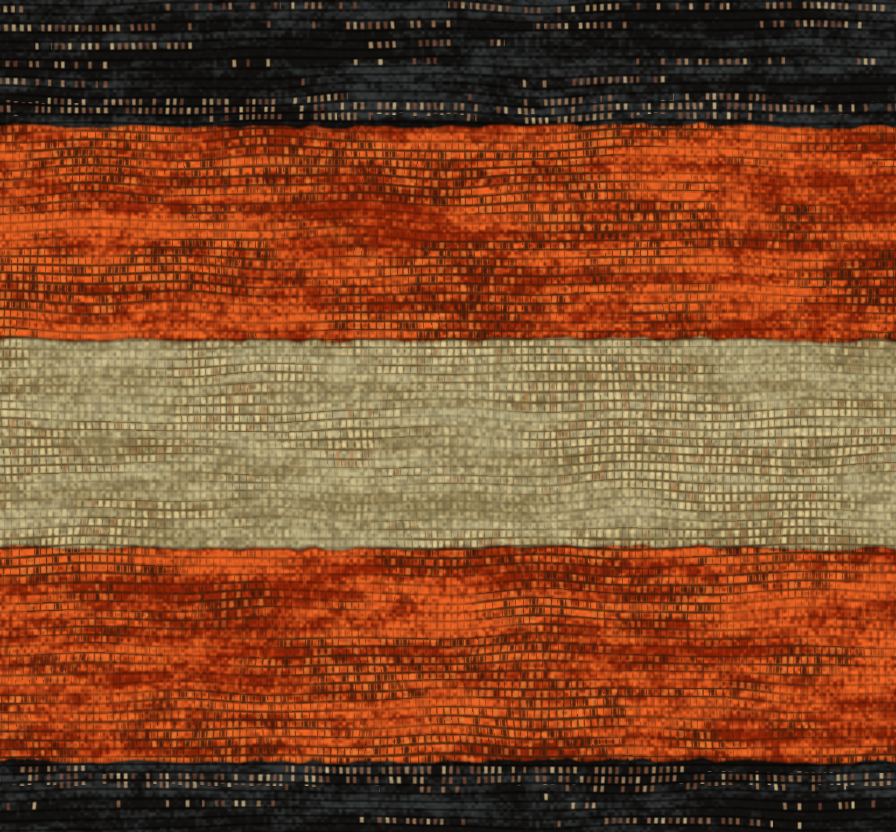
This texture is drawn by a WebGL 1 fragment shader. Its source:

```glsl
precision highp float;
// Woven chenille cloth with wide black, orange and sand stripes.

uniform vec2 u_resolution;

float hash(vec2 p) {
  vec3 q = fract(vec3(p.xyx) * 0.1031);
  q += dot(q, q.yzx + 33.33);
  return fract((q.x + q.y) * q.z);
}

float noise(vec2 p) {
  vec2 i = floor(p), f = fract(p);
  f = f * f * (3.0 - 2.0 * f);
  return mix(mix(hash(i), hash(i + vec2(1.0, 0.0)), f.x),
             mix(hash(i + vec2(0.0, 1.0)), hash(i + 1.0), f.x), f.y);
}

// Soft-edged stripe between two heights
float stripe(float y, float low, float high) {
  return smoothstep(low - 0.002, low + 0.002, y)
       * (1.0 - smoothstep(high - 0.002, high + 0.002, y));
}

// Soft bump centred in a unit cell
float bump(float x, float inner, float outer) {
  return 1.0 - smoothstep(inner, outer, abs(x - 0.5));
}

// Pile yarn in brighter and darker runs, worn through to the warp
vec3 orangeCloth(float streak, float wear, float gap, float tick, float pick) {
  vec3 c = mix(vec3(0.55, 0.14, 0.03), vec3(0.86, 0.36, 0.13), smoothstep(0.25, 0.68, streak));
  c *= 1.0 - 0.22 * gap;
  c = mix(c, vec3(0.24, 0.13, 0.05), wear * gap * 0.75);
  c = mix(c, vec3(0.20, 0.10, 0.05), wear * tick * step(0.72, pick) * 0.8);
  return mix(c, vec3(0.80, 0.48, 0.22), wear * tick * step(pick, 0.25) * 0.65);
}

// Sage weft crossed by pale warp stitches, with brown gaps
vec3 sandCloth(float streak, float wear, float gap, float tick, float pick) {
  vec3 c = mix(vec3(0.55, 0.49, 0.33), vec3(0.68, 0.64, 0.48), smoothstep(0.2, 0.75, streak));
  c = mix(c, vec3(0.36, 0.26, 0.13), gap * (0.22 + 0.5 * wear));
  c = mix(c, vec3(0.64, 0.40, 0.23), wear * tick * step(0.82, pick) * 0.6);
  return mix(c, vec3(0.84, 0.75, 0.53), tick * step(pick, 0.5) * (0.35 + 0.5 * wear));
}

// Dark yarn with cool sheen and broken rows of warm stitches
vec3 blackCloth(float streak, float gap, float dots, float pick) {
  vec3 c = mix(vec3(0.07, 0.065, 0.06), vec3(0.19, 0.20, 0.20), smoothstep(0.35, 0.8, streak));
  c *= 1.0 - 0.5 * gap;
  vec3 stitch = mix(vec3(0.62, 0.32, 0.20), vec3(0.74, 0.66, 0.48), pick);
  return mix(c, stitch, dots);
}

void main() {
  vec2 uv = gl_FragCoord.xy / u_resolution;

  // Slightly bent thread grid
  vec2 grid = uv * vec2(128.0, 92.0);
  grid += 0.9 * vec2(noise(uv * vec2(30.0, 12.0)), noise(uv * vec2(10.0, 18.0) + 40.0));
  vec2 cell = floor(grid), f = fract(grid);
  float pick = hash(cell + 7.0);

  // Worn patches and yarn tone, both drawn out along the weft
  float fuzz = noise(uv * vec2(250.0, 230.0));
  float wear = smoothstep(0.32, 0.66, 0.55 * noise(uv * vec2(8.0, 15.0) + 5.0)
             + 0.45 * noise(vec2(uv.x * 18.0, cell.y * 0.8)));
  float streak = 0.45 * noise(uv * vec2(7.0, 60.0) + 20.0)
               + 0.30 * noise(uv * vec2(45.0, 95.0) + 60.0) + 0.25 * fuzz;

  // Thread gaps and upright warp stitches
  float rowGap = 1.0 - bump(f.y, 0.22, 0.5);
  float columnGap = 1.0 - bump(f.x, 0.28, 0.5);
  float gap = max(rowGap, columnGap * 0.75 * step(0.3, hash(cell + 31.0)));
  float tick = bump(f.x, 0.08, 0.42) * bump(f.y, 0.2, 0.5);

  // Stitches in alternate black rows, densest beside the orange
  float border = 1.0 - smoothstep(0.006, 0.010, abs(abs(uv.y - 0.467) - 0.403));
  float chance = 0.75 * smoothstep(0.3, 0.8, noise(vec2(uv.x * 11.0, cell.y * 5.3)));
  chance = max(chance * mod(cell.y, 2.0), 0.7 * border);
  float dots = tick * step(hash(cell + 53.0), chance) * (0.45 + 0.5 * pick);

  // Stripes with a lightly scalloped edge
  float y = uv.y + 0.005 * (noise(vec2(uv.x * 60.0, 3.0)) - 0.5)
                 + 0.004 * (noise(vec2(uv.x * 9.0, 8.0)) - 0.5);
  vec3 color = blackCloth(streak, rowGap, dots, pick);
  color = mix(color, orangeCloth(streak, wear, gap, tick, pick), stripe(y, 0.085, 0.849));
  color = mix(color, sandCloth(streak, wear, gap, tick, pick), stripe(y, 0.342, 0.592));

  // Shaded seams and fibre grain
  float seam = min(abs(abs(y - 0.467) - 0.382), abs(abs(y - 0.467) - 0.125));
  color *= 1.0 - 0.25 * (1.0 - smoothstep(0.0, 0.005, seam));
  color *= 0.90 + 0.22 * fuzz;
  gl_FragColor = vec4(color, 1.0);
}
```
